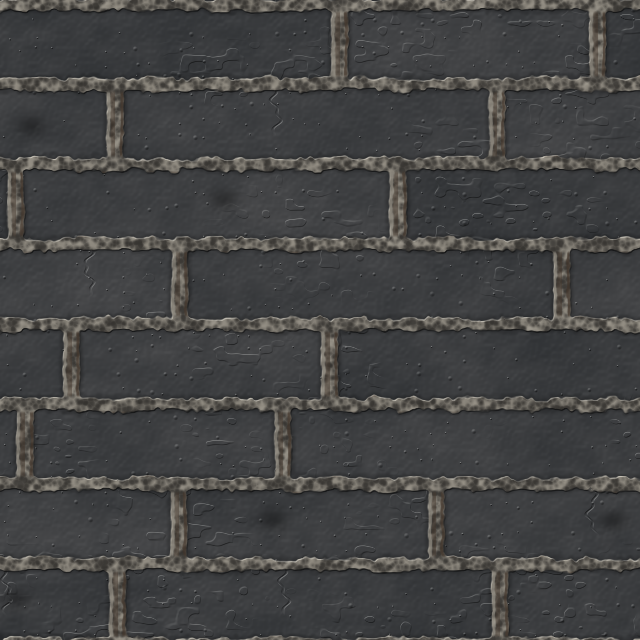
This texture is drawn by a Shadertoy shader. Its source:

```glsl
// Weathered slate-dark brick wall: eight courses, each one short and one long
// brick that wrap around the canvas, set in ragged sandy mortar. A height field
// of grain, specks, flakes, pits and cracks is lit from above by its slope.

const float ROWS = 8.0;
const float BED_SHIFT = 0.0065;       // bed joints sit this far below each multiple of 1/ROWS
const float SHORT_WIDTH = 0.403;      // the long brick takes the rest of the course
const float BED_HALF = 0.0095;        // half thickness of horizontal joints
const float HEAD_HALF = 0.0130;       // half thickness of vertical joints
const float CORNER = 0.005;
const float LIGHT_STEP = 0.0016;
const vec2 LIGHT_DIR = vec2(-0.45, 0.89);
// Left joint of the short brick in every course, bottom to top
const float COURSE_START[8] = float[8](0.781, 0.279, 0.039, 0.112, 0.878, 0.622, 0.777, 0.531);

const vec3 BRICK_DARK = vec3(0.185, 0.195, 0.206);
const vec3 BRICK_LIGHT = vec3(0.275, 0.278, 0.285);
const vec3 MORTAR_DARK = vec3(0.235, 0.225, 0.210);
const vec3 MORTAR_LIGHT = vec3(0.560, 0.540, 0.500);
const vec3 RUST = vec3(0.270, 0.220, 0.180);
const vec3 GLINT = vec3(0.36, 0.36, 0.35);

struct Brick { vec2 local; vec2 extent; float id; };

float hash(vec2 p) {
    vec3 q = fract(p.xyx * 0.1031);
    q += dot(q, q.yzx + 33.33);
    return fract((q.x + q.y) * q.z);
}

float noise(vec2 p) {
    vec2 i = floor(p), f = fract(p);
    f = f * f * (3.0 - 2.0 * f);
    return mix(mix(hash(i), hash(i + vec2(1, 0)), f.x),
               mix(hash(i + vec2(0, 1)), hash(i + vec2(1, 1)), f.x), f.y);
}

// Distance to the nearest of a jittered grid of points
float cellular(vec2 p) {
    vec2 cell = floor(p);
    float nearest = 2.0;
    for (int y = -1; y <= 1; y++)
        for (int x = -1; x <= 1; x++) {
            vec2 c = cell + vec2(x, y);
            nearest = min(nearest, length(c + vec2(hash(c), hash(c + 57.0)) - p));
        }
    return nearest;
}

Brick findBrick(vec2 p) {
    float level = (p.y + BED_SHIFT) * ROWS;
    float row = mod(floor(level), ROWS);
    float x = fract(p.x - COURSE_START[int(row)]);
    float isLong = step(SHORT_WIDTH, x);
    float width = mix(SHORT_WIDTH, 1.0 - SHORT_WIDTH, isLong);
    vec2 local = vec2(x - isLong * SHORT_WIDTH - 0.5 * width, (fract(level) - 0.5) / ROWS);
    return Brick(local, 0.5 * vec2(width, 1.0 / ROWS) - vec2(HEAD_HALF, BED_HALF), 2.0 * row + isLong);
}

// Signed distance to the worn brick outline; beds are more ragged than heads
float outline(Brick b, vec2 p) {
    vec2 q = abs(b.local) - b.extent + CORNER;
    float d = length(max(q, 0.0)) + min(max(q.x, q.y), 0.0) - CORNER;
    float ragged = mix(0.4, 1.0, smoothstep(-0.01, 0.01, q.y - q.x));
    float wobble = 0.007 * (noise(p * 48.0) - 0.5) + 0.006 * (noise(p * 130.0) - 0.5);
    return d + ragged * wobble;
}

float mortarMask(float d) {
    float soft = max(0.0016, 0.7 / iResolution.y);
    return smoothstep(-soft, soft, d);
}

// Shallow round dent, on about half of the bricks
float pit(Brick b) {
    vec2 centre = b.extent * (vec2(hash(vec2(b.id, 3.0)), hash(vec2(b.id, 7.0))) - 0.5);
    vec2 q = (b.local - centre) / vec2(0.021, 0.016);
    return step(0.45, hash(vec2(b.id, 11.0))) * exp(-dot(q, q));
}

// Wandering vertical crack, on some bricks
float crack(Brick b) {
    float x = b.extent.x * (hash(vec2(b.id, 17.0)) - 0.5);
    x += 0.006 * sin(b.local.y * 110.0 + b.id) + 0.003 * sin(b.local.y * 290.0);
    float line = 1.0 - smoothstep(0.0006, 0.003, abs(b.local.x - x));
    return step(0.62, hash(vec2(b.id, 23.0))) * line * smoothstep(-0.02, 0.0, b.local.y);
}

float specks(vec2 p) {
    vec2 cell = floor(p), f = fract(p) - 0.5;
    vec2 centre = 0.5 * (vec2(hash(cell), hash(cell + 31.0)) - 0.5);
    float size = hash(cell + 71.0);
    float bump = 1.0 - smoothstep(0.0, 0.07 + 0.14 * size * size, length(f - centre));
    return bump * step(0.70, hash(cell + 113.0));
}

float surfaceHeight(vec2 p) {
    Brick b = findBrick(p);
    vec2 q = p + 0.004 * vec2(noise(p * 60.0), noise(p * 60.0 + 40.0));
    float flakes = smoothstep(0.66, 0.76, noise(q * vec2(55.0, 90.0))) * smoothstep(0.52, 0.72, noise(p * 9.0 + b.id));
    float face = 0.35 * noise(p * 45.0) + 0.22 * noise(p * 170.0) + 0.75 * specks(p * 45.0)
               + 0.5 * flakes - 0.8 * pit(b) - 0.55 * crack(b);
    float joint = 0.75 + 0.6 * noise(p * 120.0);
    return mix(face, joint, mortarMask(outline(b, p)));
}

vec3 mortarColour(Brick b, vec2 p, float d) {
    float grain = 0.75 * noise(p * 105.0) + 0.5 * cellular(p * 120.0) - 0.1;
    vec3 colour = mix(MORTAR_DARK, MORTAR_LIGHT, smoothstep(0.1, 0.95, grain));
    // Vertical joints carry a pale lip on one side and a rusty one on the other
    float head = 1.0 - smoothstep(-0.006, 0.0, abs(b.local.y) - b.extent.y);
    float lip = head * (1.0 - smoothstep(0.001, 0.0035, abs(d - 0.003)));
    float isPale = step(0.0, b.local.x);
    colour = mix(colour, mix(RUST, MORTAR_LIGHT, isPale), 0.75 * lip);
    return mix(colour, RUST, 0.5 * head * isPale * smoothstep(0.005, 0.008, d));
}

void mainImage(out vec4 fragColor, in vec2 fragCoord) {
    vec2 p = fragCoord / iResolution.xy;
    Brick b = findBrick(p);
    float d = outline(b, p);

    // Brick face: own tone, soft clouding, dents and shaded edges
    float tone = 0.2 + 0.4 * hash(vec2(b.id, 41.0)) + 0.5 * (noise(p * vec2(7.0, 13.0)) - 0.5)
               + 0.35 * (noise(p * 38.0) - 0.5);
    vec3 face = mix(BRICK_DARK, BRICK_LIGHT, clamp(tone + 0.1, 0.0, 1.0));
    face *= (1.0 - 0.3 * pit(b)) * (1.0 - 0.22 * smoothstep(-0.009, 0.0, d));
    vec3 colour = mix(face, mortarColour(b, p, d), mortarMask(d));

    // Slope lighting
    float relief = surfaceHeight(p) - surfaceHeight(p + LIGHT_DIR * LIGHT_STEP);
    colour = colour * (1.0 + 0.85 * clamp(relief, -0.6, 0.0)) + GLINT * clamp(relief, 0.0, 0.6);
    fragColor = vec4(colour, 1.0);
}
```
